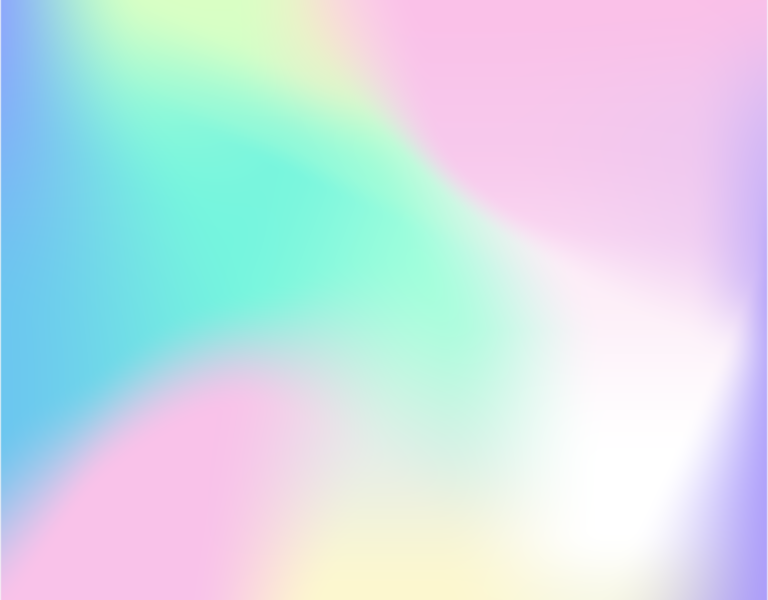
Give the GLSL for this background, as a Shadertoy shader.

```glsl
// Soft pastel mesh gradient: teal, lime, pink, white and violet fields with curved borders.

// Blend weight that rises from 0 to 1 across a border of the given half width.
float softEdge(float signedDist, float halfWidth) {
    return smoothstep(-halfWidth, halfWidth, signedDist);
}

// Cool field: blue on the left, through slanted teal, to mint.
vec3 coolField(vec2 p) {
    vec3 blue = mix(vec3(0.42, 0.77, 0.94), vec3(0.56, 0.62, 1.0), smoothstep(0.45, 1.02, p.y));
    float slant = p.x + 0.3 * (0.62 - p.y);
    vec3 teal = mix(vec3(0.46, 0.96, 0.87), vec3(0.64, 1.0, 0.86), smoothstep(0.3, 0.62, slant));
    float reach = mix(0.38, 0.21, smoothstep(0.35, 0.9, p.y));
    return mix(blue, teal, smoothstep(-0.05, reach, p.x));
}

// Lime field above a falling diagonal, with a crease that sharpens to the right.
vec3 addLime(vec3 col, vec2 p) {
    vec3 lime = mix(vec3(0.73, 1.0, 0.82), vec3(0.85, 1.0, 0.77), smoothstep(0.72, 1.0, p.y));
    lime = mix(lime, vec3(0.97, 0.91, 0.80), smoothstep(0.3, 0.46, p.x) * smoothstep(0.72, 1.0, p.y));
    float rise = (p.y - 0.96 + 0.6 * p.x) / 1.17;
    float sharp = smoothstep(0.12, 0.42, p.x);
    float crease = softEdge(rise, 0.022) * (0.3 + 0.7 * smoothstep(0.0, 0.14, rise));
    float cover = mix(softEdge(rise, 0.16), crease, sharp);
    return mix(col, lime, cover * smoothstep(-0.02, 0.19, p.x));
}

// Pink hump at the lower left, turning to cream along the bottom.
vec3 addWarmHump(vec3 col, vec2 p) {
    vec3 cream = mix(vec3(0.99, 0.97, 0.81), vec3(0.90, 0.93, 0.91), smoothstep(0.0, 0.28, p.y));
    float fade = smoothstep(0.24 + 0.1 * p.y, 0.43 + 0.3 * p.y, p.x);
    vec3 warm = mix(vec3(0.975, 0.76, 0.915), cream, fade);
    float crest = 0.13 + 0.29 * sin(1.57 * min(p.x / 0.34, 1.0));
    crest -= 0.1 * smoothstep(0.4, 0.65, p.x);
    float width = 0.1 + 0.13 * smoothstep(0.3, 0.6, p.x) + 0.06 * smoothstep(0.14, 0.0, p.x);
    return mix(col, warm, softEdge(crest - p.y, width));
}

// White glow at the lower right, blushing upward and warming at the floor.
vec3 addWhite(vec3 col, vec2 p) {
    vec3 white = mix(vec3(1.0), vec3(0.99, 0.93, 0.97), smoothstep(0.22, 0.56, p.y));
    white = mix(white, vec3(0.97, 0.97, 0.90), smoothstep(0.12, -0.02, p.y));
    float bend = 0.34 * max(p.y - 0.45, 0.0);
    return mix(col, white, smoothstep(0.57, 0.79, p.x + bend));
}

// Pink field at the upper right, bounded by a hyperbola.
vec3 addPink(vec3 col, vec2 p) {
    vec3 pink = mix(vec3(0.985, 0.87, 0.955), vec3(0.97, 0.785, 0.925), smoothstep(0.5, 0.78, p.y));
    pink = mix(pink, vec3(0.98, 0.755, 0.91), smoothstep(0.75, 1.0, p.y));
    pink = mix(pink, vec3(0.91, 0.78, 0.95), 0.6 * smoothstep(0.65, 1.0, p.x) * smoothstep(1.0, 0.75, p.y));
    vec2 q = max(p - vec2(0.306, 0.36), 0.001);
    float dist = (q.x * q.y - 0.0952) / length(q);
    float width = 0.027 + 0.06 * smoothstep(0.7, 1.0, p.y) + 0.07 * smoothstep(0.66, 0.95, p.x);
    return mix(col, pink, softEdge(dist, width));
}

// Violet haze on the right side, and a curved violet wedge below it.
vec3 addViolet(vec3 col, vec2 p) {
    float haze = smoothstep(0.89, 1.03, p.x) * smoothstep(1.05, 0.6, p.y) * smoothstep(0.38, 0.55, p.y);
    col = mix(col, vec3(0.74, 0.67, 0.98), 0.85 * haze);
    float drop = max(0.54 - p.y, 0.0);
    float rim = 1.0 - 0.14 * drop - 0.1 * drop * drop;
    float wedge = softEdge(p.x - rim, 0.02 + 0.19 * drop);
    wedge *= smoothstep(0.72, 0.52, p.y);
    vec3 shade = mix(vec3(0.67, 0.61, 0.98), vec3(0.78, 0.76, 0.84), smoothstep(0.2, 0.0, p.y) * (1.0 - wedge));
    return mix(col, shade, wedge);
}

void mainImage(out vec4 fragColor, in vec2 fragCoord) {
    vec2 p = fragCoord / iResolution.xy;

    // Layers from back to front
    vec3 col = coolField(p);
    col = addLime(col, p);
    col = addWarmHump(col, p);
    col = addWhite(col, p);
    col = addPink(col, p);
    col = addViolet(col, p);

    // Pale hairline on both sides
    float margin = min(p.x, 1.0 - p.x);
    col = mix(col, vec3(0.97), 0.7 * smoothstep(0.0025, 0.0005, margin));

    fragColor = vec4(col, 1.0);
}
```
